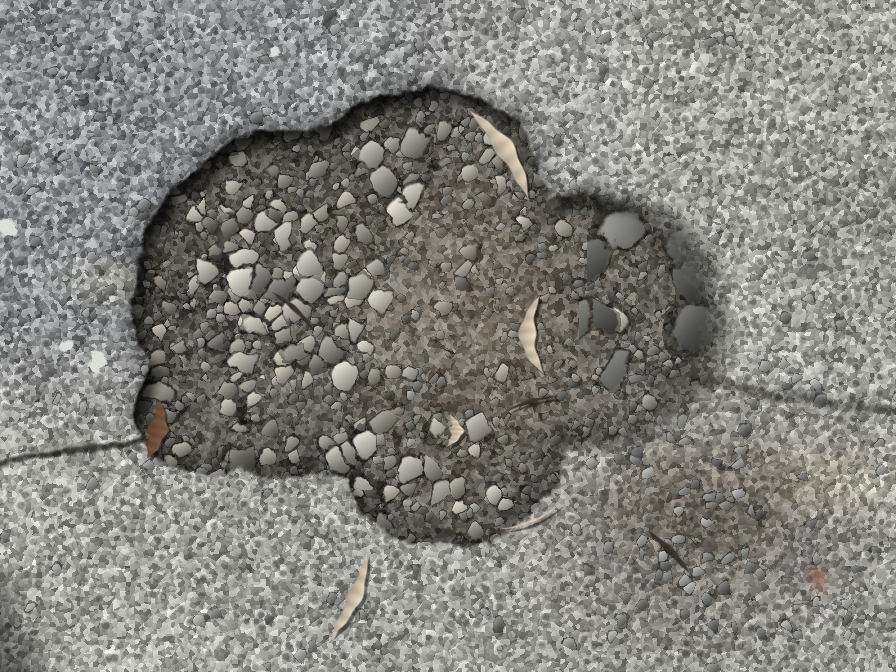
Reproduce this texture procedurally as a Shadertoy shader.

```glsl
// A gravel-filled pothole in worn asphalt, with dry leaves, twigs and cracks.

vec2 hash2(vec2 c) {
    vec3 q = fract(c.xyx * vec3(.1031, .1030, .0973));
    q += dot(q, q.yzx + 33.33);
    return fract((q.xx + q.yz) * q.zy);
}

// Cellular noise: seed distance, border gap, random tint, slope to the light
vec4 cells(vec2 p) {
    float near1 = 9., near2 = 9.;
    vec2 toSeed = vec2(0), id = vec2(0);
    for (int k = 0; k < 9; k++) {
        vec2 c = floor(p) + vec2(k % 3 - 1, k / 3 - 1);
        vec2 v = c + hash2(c) - p;
        float d = length(v);
        if (d < near1) { near2 = near1; near1 = d; toSeed = v; id = c; }
        else near2 = min(near2, d);
    }
    return vec4(near1, near2 - near1, hash2(id + 71.).x, dot(toSeed, vec2(.6, -.8)));
}

float waves(vec2 p) {
    float sum = 0., amp = .5;
    for (int i = 0; i < 5; i++) {
        sum += amp * sin(p.x + 1.7 * sin(p.y * .8)) * sin(p.y + 1.3 * sin(p.x * .7));
        p = mat2(1.5, 1.1, -1.1, 1.5) * p + 2.3;
        amp *= .6;
    }
    return sum;
}

float ellipse(vec2 p, float x, float y, float rx, float ry) {
    return (length((p - vec2(x, y)) / vec2(rx, ry)) - 1.) * min(rx, ry);
}

float blob(vec2 p, float x, float y, float rx, float ry) {
    vec2 q = (p - vec2(x, y)) / vec2(rx, ry);
    return exp(-dot(q, q));
}

float holeDistance(vec2 p) {
    float d = ellipse(p, .46, .55, .26, .265);
    d = min(d, ellipse(p, .3, .39, .1, .1));
    d = min(d, ellipse(p, .63, .68, .19, .19));
    d = min(d, ellipse(p, .86, .52, .205, .19));
    d = min(d, ellipse(p, .67, .36, .175, .175));
    return d + .012 * waves(p * 28.);
}

// Lays angular stones over the ground, with a dark gap around each
void stones(inout vec3 col, vec2 p, float scale, float density, vec3 tint) {
    vec4 c = cells(p * scale + .25 * waves(p * scale * 1.5));
    float present = step(1. - density, c.z);
    float body = present * smoothstep(.05, .2, c.y) * smoothstep(.62, .48, c.x);
    float shade = .85 + .5 * c.w + .5 * (fract(c.z * 37.) - .5);
    col *= 1. - .35 * present * (1. - body);
    col = mix(col, tint * shade, body);
}

// Tapered curved strip between two ends, with a shadow at its lower right
void strip(inout vec3 col, vec2 p, vec4 ends, float bend, float width, vec3 tint) {
    vec2 span = ends.zw - ends.xy, axis = normalize(span);
    float soft = 1.2 / iResolution.y;
    for (int k = 0; k < 2; k++) {
        vec2 q = p - ends.xy - (k == 0 ? vec2(.004, -.005) : vec2(0));
        float t = dot(q, axis) / length(span);
        float s = dot(q, vec2(-axis.y, axis.x)) - bend * 4. * t * (1. - t);
        float reach = width * sin(3.1416 * clamp(t, 0., 1.)) * (1. + .2 * sin(t * 17.));
        float m = smoothstep(soft, -soft, abs(s) - reach) * step(abs(t - .5), .5);
        vec3 face = tint * (.93 + .13 * s / width + .05 * sin(t * 40.));
        col = mix(col, k == 0 ? col * .5 : face, m);
    }
}

void mainImage(out vec4 fragColor, in vec2 fragCoord) {
    vec2 p = fragCoord / iResolution.y;
    float broad = waves(p * 7.);
    vec4 grain = cells(p * 150.), grit = cells(p * 65.);

    // Asphalt, cooler at upper left and paler below
    float cool = smoothstep(.3, .6, p.y) * smoothstep(1.1, .2, p.x);
    vec3 road = mix(vec3(.63, .63, .61), vec3(.55, .56, .57), cool);
    road += .05 * broad + .36 * (grain.z - .5) + .16 * (grit.z - .5) + .1 * grit.w;
    road *= 1. - .3 * step(.8, grit.z) * smoothstep(.5, .2, grit.x);
    road += vec3(.1, .09, .05) * (blob(p, .17, .58, .07, .03) + blob(p, 1.25, .29, .12, .05));
    float dirt = blob(p, 1.04, .23, .19, .14);
    road *= mix(vec3(1), vec3(.68, .65, .6), dirt);
    road *= 1. - .45 * smoothstep(.14, .03, p.x + p.y * .6 + .03 * broad);
    stones(road, p, 62., .025 + .2 * dirt, vec3(.58, .59, .58));

    // Cracks leading away on both sides
    float left = abs(p.y - .31 - .17 * p.x - .008 * waves(p * 25.));
    float right = abs(p.y - .6 + .16 * p.x - .012 * waves(p * 20.));
    road *= 1. - .6 * smoothstep(.008, .001, left) * step(p.x, .25);
    road *= 1. - .35 * smoothstep(.015, 0., right) * smoothstep(.95, 1.05, p.x);

    // Packed soil and gravel
    float center = blob(p, .7, .53, .16, .2);
    float rubble = blob(p, .45, .58, .22, .24) * (1. - center);
    float pile = blob(p, .55, .29, .1, .045);
    vec3 soil = mix(vec3(.36, .35, .32), vec3(.47, .44, .39), center);
    soil += .06 * broad + .26 * (grain.z - .5) + .12 * (grit.z - .5);
    stones(soil, p, 75., .28 - .15 * center, vec3(.54, .54, .51));
    stones(soil, p + 3., 42., .06 + .55 * rubble + .4 * pile, vec3(.67, .66, .61));
    stones(soil, p + 7., 27., .3 * rubble + .6 * pile, vec3(.7, .69, .65));
    stones(soil, p + 5., 17., .35 * smoothstep(.84, .92, p.x), vec3(.49, .49, .48));

    // Broken rim: deep shade at upper left, faded edge at right
    float d = holeDistance(p), fade = smoothstep(.8, 1., p.x);
    float shade = smoothstep(-.015, .025, holeDistance(p + vec2(-.016, .02)));
    soil *= 1. - mix(.8, .3, fade) * shade;
    soil *= 1. - .25 * smoothstep(-.06, 0., d);
    road *= 1. - .22 * smoothstep(.035, 0., d) * smoothstep(.25, .5, p.y);
    float edge = mix(.004, .035, fade);
    vec3 col = mix(road, soil, smoothstep(edge, -edge, d));

    // Pale flecks and a rusty stain
    float fleck = min(ellipse(p, .145, .463, .013, .018), ellipse(p, .1, .485, .012, .009));
    fleck = min(fleck, ellipse(p, .012, .661, .015, .012));
    fleck = min(fleck, ellipse(p, .408, .922, .008, .008));
    fleck += .006 * waves(p * 120.);
    col = mix(col, vec3(.86, .87, .85), smoothstep(.002, -.002, fleck));
    col = mix(col, vec3(.6, .43, .34), .7 * blob(p, 1.22, .14, .014, .018));

    // Twigs, then leaves
    vec3 bark = vec3(.25, .21, .18), dry = vec3(.85, .79, .7);
    strip(col, p, vec4(.747, .213, .833, .25), -.008, .0022, dry);
    strip(col, p, vec4(.755, .389, .83, .41), .004, .003, bark);
    strip(col, p, vec4(.964, .21, 1.024, .15), .003, .0045, bark);
    strip(col, p, vec4(.405, .565, .465, .51), .005, .003, bark);
    strip(col, p, vec4(.7, .834, .786, .705), .012, .0125, dry);
    strip(col, p, vec4(.803, .56, .81, .443), -.022, .0115, dry);
    strip(col, p, vec4(.546, .176, .493, .053), .009, .0095, dry);
    strip(col, p, vec4(.67, .382, .666, .336), .012, .009, dry);
    strip(col, p, vec4(.238, .403, .22, .318), .006, .013, vec3(.46, .33, .24));

    fragColor = vec4(clamp(col, 0., 1.), 1.);
}
```
